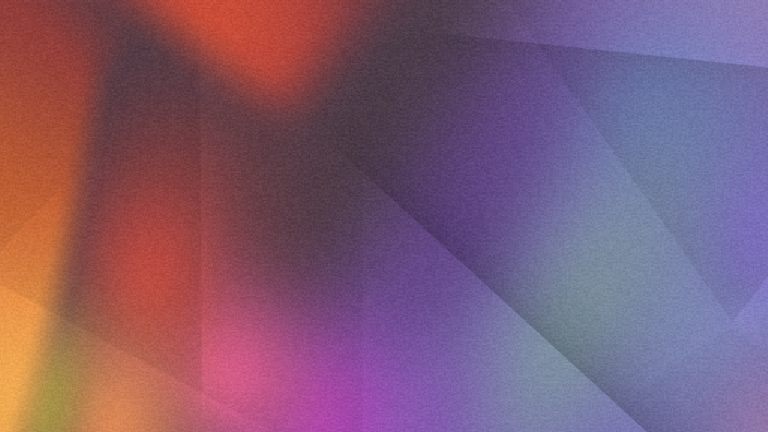
Reproduce this background procedurally as a Shadertoy shader.

```glsl
// Folded paper lit by blurred coloured light: embers at the left, violet and teal at the right.
// A slanted base gradient takes elliptical glows, a red wedge and an orange sheet,
// then straight creases shade one side of each fold and a fine grain covers it all.

// Blends a rotated, soft elliptical light into the colour.
void glow(inout vec3 col, vec2 p, vec2 centre, vec2 size, float angle, vec3 tint) {
    float c = cos(angle), s = sin(angle);
    vec2 q = mat2(c, -s, s, c) * (p - centre) / size;
    col = mix(col, tint, exp(-dot(q, q)));
}

// Shade on the left side of the fold a to b, fading with distance and at both ends.
float crease(vec2 p, vec2 a, vec2 b, float reach) {
    vec2 along = b - a, dir = normalize(along), q = p - a;
    float d = dot(q, vec2(-dir.y, dir.x));
    float t = dot(q, dir) / length(along);
    float ends = smoothstep(0.0, 0.35, t) * (1.0 - smoothstep(0.9, 1.0, t));
    float edge = 0.8 / iResolution.y;
    return smoothstep(-edge, edge, d) * exp(-max(d, 0.0) / reach) * ends;
}

float hash(vec2 cell) {
    vec3 h = fract(cell.xyx * 0.1031);
    h += dot(h, h.yzx + 33.33);
    return fract((h.x + h.y) * h.z);
}

void mainImage(out vec4 fragColor, in vec2 fragCoord) {
    vec2 p = fragCoord / iResolution.y;

    // Slanted base: plum, violet, periwinkle
    float slant = p.x - 0.65 * p.y;
    vec3 col = mix(vec3(0.295, 0.235, 0.285), vec3(0.39, 0.28, 0.54), smoothstep(0.36, 0.78, slant));
    col = mix(col, vec3(0.47, 0.42, 0.70), smoothstep(0.74, 1.15, slant));

    // Cool lights
    glow(col, p, vec2(1.80, 1.00), vec2(0.45, 0.20), 0.0, vec3(0.54, 0.47, 0.69));
    glow(col, p, vec2(1.53, 0.70), vec2(0.20, 0.27), 0.0, vec3(0.42, 0.48, 0.70));
    glow(col, p, vec2(1.60, 0.25), vec2(0.24, 0.28), 0.0, vec3(0.48, 0.52, 0.71));
    glow(col, p, vec2(1.34, 0.27), vec2(0.40, 0.17), 1.05, vec3(0.49, 0.57, 0.63));
    glow(col, p, vec2(1.76, 0.45), vec2(0.10, 0.16), 0.0, vec3(0.49, 0.44, 0.75));
    glow(col, p, vec2(1.82, 0.00), vec2(0.18, 0.16), 0.0, vec3(0.57, 0.46, 0.65));
    glow(col, p, vec2(0.96, 0.00), vec2(0.16, 0.20), 0.0, vec3(0.50, 0.36, 0.68));

    // Warm lights
    glow(col, p, vec2(0.42, 0.57), vec2(0.25, 0.28), 0.0, vec3(0.42, 0.23, 0.25));
    glow(col, p, vec2(0.75, 0.00), vec2(0.17, 0.22), 0.0, vec3(0.65, 0.26, 0.70));
    glow(col, p, vec2(0.54, 0.13), vec2(0.18, 0.22), 0.3, vec3(0.80, 0.34, 0.54));
    glow(col, p, vec2(0.35, 0.36), vec2(0.16, 0.23), 0.0, vec3(0.73, 0.28, 0.25));
    glow(col, p, vec2(0.26, 0.01), vec2(0.17, 0.22), 0.0, vec3(0.84, 0.51, 0.33));

    // Red wedge hanging from the top, cooling toward its right side
    float leftSide = p.y - 0.73 + 0.77 * (p.x - 0.66);
    float rightSide = p.y - 0.73 - 1.04 * (p.x - 0.66);
    float wedge = smoothstep(-0.11, 0.10, leftSide) * smoothstep(-0.14, 0.16, rightSide);
    wedge *= 1.0 - 0.7 * smoothstep(0.66, 0.98, p.x);
    vec2 fromCore = p - vec2(0.49, 0.96);
    vec3 red = mix(vec3(0.60, 0.23, 0.25), vec3(0.79, 0.30, 0.22), exp(-14.0 * dot(fromCore, fromCore)));
    col = mix(col, red, wedge);

    // Olive strip beside the orange sheet
    glow(col, p, vec2(0.11, 0.04), vec2(0.08, 0.20), -0.2, vec3(0.64, 0.56, 0.27));

    // Orange sheet with a bowed, blurred right edge
    float sheetEdge = 0.055 + 0.26 * p.y - 0.06 * p.y * p.y - 0.12 * smoothstep(0.87, 1.1, p.y);
    float blur = 0.05 + 0.13 * smoothstep(0.80, 1.0, p.y);
    vec3 sheet = mix(vec3(0.92, 0.65, 0.31), vec3(0.75, 0.37, 0.20), smoothstep(0.05, 0.6, p.y));
    sheet = mix(sheet, vec3(0.57, 0.24, 0.23), smoothstep(0.5, 1.05, p.y + 0.6 * p.x));
    col = mix(col, sheet, 1.0 - smoothstep(-blur, blur, p.x - sheetEdge));

    // Folds: darker, then lighter sides
    col *= 1.0 - 0.20 * crease(p, vec2(0.68, 0.747), vec2(1.64, -0.13), 0.10);
    col *= 1.0 - 0.07 * crease(p, vec2(1.10, 1.104), vec2(1.72, 0.22), 0.15);
    col *= 1.0 - 0.10 * crease(p, vec2(2.20, 0.80), vec2(0.95, 0.93), 0.09);
    col *= 1.0 + 0.08 * crease(p, vec2(0.95, 0.93), vec2(2.20, 0.80), 0.15);
    col *= 1.0 + 0.09 * crease(p, vec2(1.95, 0.587), vec2(1.68, 0.232), 0.10);
    col *= 1.0 + 0.03 * crease(p, vec2(1.40, 0.05), vec2(1.75, 0.28), 0.05);
    col *= 1.0 + 0.08 * crease(p, vec2(0.463, 1.00), vec2(0.468, 0.03), 0.12);
    col *= 1.0 + 0.07 * crease(p, vec2(0.80, -0.09), vec2(-0.20, 0.45), 0.16);
    col *= 1.0 + 0.05 * crease(p, vec2(0.26, 0.69), vec2(-0.20, 0.21), 0.12);
    col *= 1.0 + 0.045 * crease(p, vec2(0.84, 0.72), vec2(0.84, -0.15), 0.10);

    // Paper grain: fine specks, short horizontal fibres and a faint weave
    float specks = hash(floor(p * 288.0)) - 0.5;
    float fibres = hash(floor(p * vec2(120.0, 288.0)) + 57.0) - 0.5;
    float weave = sin(p.y * 620.0 + 1.5 * sin(p.x * 170.0));
    col += 0.045 * specks + 0.018 * fibres + 0.006 * weave;

    fragColor = vec4(clamp(col, 0.0, 1.0), 1.0);
}
```
